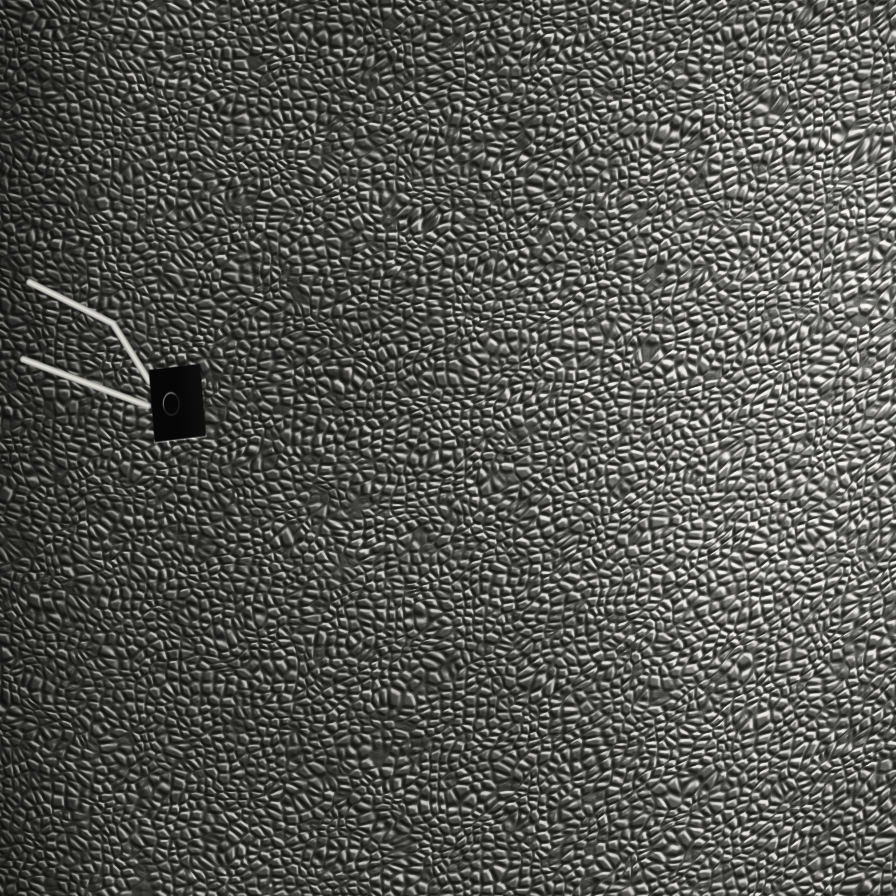
Reproduce this texture procedurally as a Shadertoy shader.

```glsl
// Dark pebbled leather, lit from the right, with a small black two-lead part on it.
// Domed Voronoi pebbles form a height field whose slope toward the lamp sets the
// tone; the part is drawn on top with distance functions.

#define GRAIN_COUNT 88.0     // pebbles across the canvas
#define GRAIN_STRETCH 1.22   // pebble length over height
#define CREASE_BEND 0.34     // how far rows curve upward at the sides
#define WARP 0.55            // wobble of the rows, in pebbles
#define RELIEF 1.05          // contrast of the lit slopes
#define GLINT 0.75           // strength of the small highlights
#define AMBIENT 0.205        // leather tone away from the lamp
#define LAMP_GAIN 0.25       // extra tone near the lamp
#define LAMP_POS vec2(1.0, 0.63)
#define LEAD_RADIUS 0.0037

vec2 hash2(vec2 p) {
    vec2 q = vec2(dot(p, vec2(127.1, 311.7)), dot(p, vec2(269.5, 183.3)));
    return fract(sin(q) * 43758.5453);
}

float valueNoise(vec2 p) {
    vec2 i = floor(p), f = fract(p);
    f = f * f * (3.0 - 2.0 * f);
    float low = mix(hash2(i).x, hash2(i + vec2(1, 0)).x, f.x);
    float high = mix(hash2(i + vec2(0, 1)).x, hash2(i + vec2(1, 1)).x, f.x);
    return mix(low, high, f.y);
}

// Rounded pebbles, zero in the creases between them.
float pebbleHeight(vec2 p) {
    vec2 cell = floor(p), f = fract(p);
    float nearest = 8.0, second = 8.0;
    for (int y = -1; y <= 1; y++)
    for (int x = -1; x <= 1; x++) {
        vec2 offset = vec2(x, y);
        float d = length(offset + 0.05 + 0.9 * hash2(cell + offset) - f);
        second = min(second, max(nearest, d));
        nearest = min(nearest, d);
    }
    float dome = smoothstep(0.0, 0.6, second - nearest);
    return dome + 0.6 * valueNoise(p * 1.2 + 31.0);
}

// Canvas position to grain space: bent rows, stretched and wobbled.
vec2 grainSpace(vec2 uv) {
    float bend = CREASE_BEND * (uv.x - 0.4) * (uv.x - 0.4);
    vec2 p = vec2(uv.x / GRAIN_STRETCH, uv.y - bend) * GRAIN_COUNT * 1.1;
    vec2 wobble = vec2(valueNoise(p * 0.35), valueNoise(p * 0.35 + 57.0));
    return p + WARP * 2.0 * (wobble - 0.5);
}

float lampTone(vec2 uv) {
    vec2 d = (uv - LAMP_POS) / vec2(0.43, 0.62);
    float tone = AMBIENT + LAMP_GAIN * exp(-dot(d, d));
    tone *= mix(0.66, 1.0, smoothstep(-0.02, 0.16, uv.x));
    return tone * (0.9 + 0.2 * valueNoise(uv * 5.0 + 9.0));
}

vec3 leather(vec2 uv) {
    vec2 p = grainSpace(uv);
    float height = pebbleHeight(p);
    float slope = height - pebbleHeight(p + vec2(0.17, 0.31));
    float grain = exp(RELIEF * slope) * mix(0.72, 1.04, clamp(height, 0.0, 1.0));
    float sparkle = valueNoise(p * 0.8 + 13.0);
    grain += GLINT * smoothstep(0.2, 0.85, slope) * smoothstep(0.25, 0.8, sparkle);
    float tone = 0.025 + lampTone(uv) * grain;
    tone = min(tone, 0.55) + 0.45 * (1.0 - exp(-max(tone - 0.55, 0.0) / 0.45));
    return tone * mix(vec3(1.0, 1.01, 0.94), vec3(1.0, 0.995, 0.975), smoothstep(0.1, 0.6, tone));
}

float segmentDistance(vec2 p, vec2 a, vec2 b) {
    vec2 ab = b - a;
    return length(p - a - ab * clamp(dot(p - a, ab) / dot(ab, ab), 0.0, 1.0));
}

float boxDistance(vec2 p, vec2 halfSize) {
    vec2 d = abs(p) - halfSize;
    return length(max(d, 0.0)) + min(max(d.x, d.y), 0.0);
}

float cover(float d, float soft) {
    return 1.0 - smoothstep(-soft, soft, d);
}

void mainImage(out vec4 fragColor, in vec2 fragCoord) {
    vec2 uv = fragCoord / iResolution.y;
    float soft = max(0.8 / iResolution.y, 0.0012);
    vec3 color = leather(uv);

    // Faint scuff
    float scuff = segmentDistance(uv, vec2(0.388, 0.212), vec2(0.419, 0.234));
    color += 0.16 * cover(scuff - 0.001, 0.004) * valueNoise(uv * 160.0);

    // Leads, one bent and one straight, over a thin shadow
    vec2 elbow = vec2(0.126, 0.639);
    float lead = min(segmentDistance(uv, vec2(0.033, 0.685), elbow),
                     segmentDistance(uv, elbow, vec2(0.167, 0.574)));
    lead = min(lead, segmentDistance(uv, vec2(0.026, 0.599), vec2(0.165, 0.547)));
    color *= 1.0 - 0.35 * cover(lead - LEAD_RADIUS, 0.005);
    float roundness = 1.0 - 0.25 * smoothstep(0.0, LEAD_RADIUS, lead);
    color = mix(color, vec3(0.87, 0.87, 0.84) * roundness, cover(lead - LEAD_RADIUS, soft));

    // Black body with a pale lower edge and a lens
    vec2 q = uv - vec2(0.198, 0.550);
    q = vec2(q.x + 0.08 * q.y, q.y - 0.12 * q.x);
    float body = boxDistance(q, vec2(0.029, 0.041));
    float rim = cover(abs(body) - 0.0008, soft) * smoothstep(-0.036, -0.041, q.y);
    color = mix(color, vec3(0.025 + 0.03 * smoothstep(0.0, 0.03, q.x)), cover(body, soft));
    color += 0.4 * rim;
    vec2 lens = q + vec2(0.007, 0.0);
    float ring = cover(abs(length(lens * vec2(1.2, 0.85)) - 0.0105) - 0.0007, soft);
    color += ring * (0.12 + 0.35 * smoothstep(0.0, 0.012, lens.y - lens.x));

    fragColor = vec4(clamp(color, 0.0, 1.0), 1.0);
}
```
